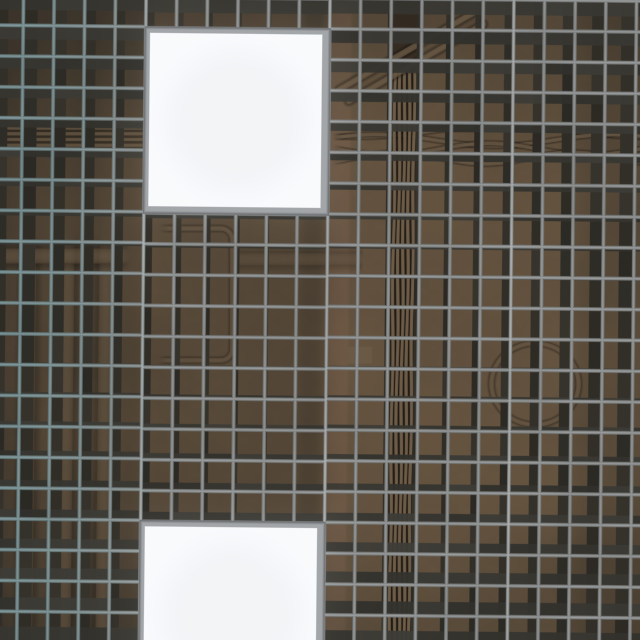
Give the GLSL for this pattern, as a Shadertoy shader.

```glsl
// Open-cell metal ceiling grid with square light panels below dim ducts and cables.

const vec2  PITCH        = vec2(0.0479, 0.0482); // cell size
const vec2  ORIGIN       = vec2(0.2283, 0.0406); // corner of the first panel
const float TILT         = 0.0105;  // small rotation of the grid
const float BLADE_HALF   = 0.062;   // half blade width, in cells
const float BLADE_DEPTH  = 0.048;   // perspective shrink of the far blade edge
const float MODULE_CELLS = 6.0;     // columns per grid module
const float MODULE_SLIP  = 0.07;    // row misalignment between modules
const float PANEL_CELLS  = 6.0;     // panel size
const float PANEL_REPEAT = 16.0;    // rows from one panel to the next
const vec3  BROWN        = vec3(0.38, 0.315, 0.24);
const vec3  DARK_BROWN   = vec3(0.235, 0.205, 0.165);
const vec3  PIPE_TINT    = vec3(0.42, 0.355, 0.275);
const vec3  WALL_SIDE    = vec3(0.19, 0.18, 0.155);
const vec3  WALL_CROSS   = vec3(0.215, 0.21, 0.19);
const vec3  BLADE_EDGE   = vec3(0.43, 0.44, 0.435);
const vec3  BLADE_CORE   = vec3(0.61, 0.62, 0.62);
const vec3  PANEL_WHITE  = vec3(0.95, 0.955, 0.965);

float hash(vec2 p) { return fract(sin(dot(p, vec2(127.1, 311.7))) * 43758.5453); }

float noise(vec2 p) {
    vec2 i = floor(p), f = fract(p);
    f = f * f * (3.0 - 2.0 * f);
    return mix(mix(hash(i), hash(i + vec2(1, 0)), f.x),
               mix(hash(i + vec2(0, 1)), hash(i + vec2(1, 1)), f.x), f.y);
}

float band(float x, float lo, float hi, float soft) {
    return smoothstep(lo - soft, lo + soft, x) * (1.0 - smoothstep(hi - soft, hi + soft, x));
}

float boxDistance(vec2 p, vec2 halfSize) {
    vec2 d = abs(p) - halfSize;
    return length(max(d, 0.0)) + min(max(d.x, d.y), 0.0);
}

float segmentDistance(vec2 p, vec2 a, vec2 b) {
    vec2 pa = p - a, ba = b - a;
    return length(pa - ba * clamp(dot(pa, ba) / dot(ba, ba), 0.0, 1.0));
}

// Rounded pipe with a soft shadow; d is the distance from its axis.
vec3 addPipe(vec3 base, float d, float radius, float amount, float aa) {
    float t = abs(d) / radius;
    base *= 1.0 - 0.35 * amount * (1.0 - smoothstep(1.0, 2.2, t));
    vec3 tone = PIPE_TINT * (0.62 + 0.4 * sqrt(max(1.0 - t * t, 0.0)));
    return mix(base, tone, amount * (1.0 - smoothstep(radius - aa, radius + aa, abs(d))));
}

vec2 toCells(vec2 p) {
    return (p + TILT * vec2(p.y, -p.x) - ORIGIN) / PITCH;
}

// Ceiling void: slabs, ducts, cables and stains.
vec3 plenum(vec2 p, float aa) {
    float u = p.x + TILT * p.y;
    float lit = 0.72 + 0.3 * band(u, 0.52, 0.9, 0.03) - 0.3 * (1.0 - smoothstep(0.2, 0.25, u));
    lit -= 0.35 * (1.0 - smoothstep(0.0, 0.28, p.y)) + 0.22 * smoothstep(0.72, 1.0, p.y);
    lit += 0.4 * (noise(vec2(u * 22.0, p.y * 3.0)) - 0.5) * (1.0 - smoothstep(0.22, 0.26, u));
    lit += 0.22 * (noise(p * 9.0) - 0.5) + 0.05 * (noise(p * 90.0) - 0.5);
    lit -= 0.25 * band(u, 0.475, 0.51, 0.012);
    vec3 col = mix(DARK_BROWN, BROWN, clamp(lit, 0.0, 1.1));
    col += vec3(0.035, 0.02, 0.02) * band(u, 0.515, 0.55, 0.004);

    // Vertical ducts and a cross beam on the left
    for (int i = 0; i < 3; i++) {
        float x = 0.05 + 0.06 * float(i);
        col = addPipe(col, u - x, 0.011, 0.55 * smoothstep(0.36, 0.4, p.y), aa);
    }
    col = addPipe(col, p.y - 0.4, 0.012, 0.6 * (1.0 - smoothstep(0.19, 0.21, u)), aa);
    col = addPipe(col, p.y - 0.405, 0.01, 0.4 * band(u, 0.37, 0.57, 0.004), aa);

    // Horizontal cable runs, sagging on the right
    for (int i = 0; i < 4; i++) {
        float k = float(i);
        col = addPipe(col, p.y - 0.2 - 0.009 * k, 0.003, 0.7 * (1.0 - smoothstep(0.22, 0.24, u)), aa);
        float sag = 0.205 + 0.014 * k + 0.009 * sin(p.x * (14.0 + 3.0 * k) + k);
        col = addPipe(col, p.y - sag, 0.0033, 0.75 * smoothstep(0.52, 0.54, u), aa);
    }

    // Vertical cable bundle
    col *= 1.0 - 0.4 * band(u, 0.612, 0.656, 0.003);
    for (int i = 0; i < 5; i++) {
        float x = 0.619 + 0.0075 * float(i) + 0.001 * sin(p.y * 25.0 + float(i));
        col = addPipe(col, u - x, 0.0029, smoothstep(0.1, 0.12, p.y), aa);
    }

    // Slanted conduits, bent pipe, coil and junction box
    for (int i = 0; i < 2; i++) {
        vec2 shift = vec2(0.015, 0.018) * float(i);
        col = addPipe(col, segmentDistance(p, vec2(0.53, 0.14) + shift, vec2(0.74, 0.02) + shift), 0.005, 0.8, aa);
    }
    float bend = abs(boxDistance(p - vec2(0.29, 0.46), vec2(0.055, 0.085)) - 0.018);
    col = addPipe(col, bend, 0.004, 0.6 * smoothstep(0.25, 0.27, u), aa);
    float coil = length((p - vec2(0.836, 0.6)) * vec2(1.0, 1.07)) - 0.068;
    col = addPipe(col, coil, 0.004, 0.7, aa);
    float junction = boxDistance(p - vec2(0.562, 0.555), vec2(0.019, 0.013));
    return mix(col, PIPE_TINT, 0.8 * (1.0 - smoothstep(-aa, aa, junction)));
}

void mainImage(out vec4 fragColor, in vec2 fragCoord) {
    vec2 p = fragCoord / iResolution.xy;
    p.y = 1.0 - p.y;
    float aa = 0.8 / iResolution.y, cellAa = aa / PITCH.x;
    vec2 cells = toCells(p), center = toCells(vec2(0.5));
    float module = floor(cells.x / MODULE_CELLS);
    vec2 grid = cells;
    grid.y += MODULE_SLIP * (hash(vec2(module, 4.0)) - 0.5);

    // Blade walls lean toward the vanishing point
    vec2 outer = floor(grid) + step(center, grid);
    vec2 reach = abs(grid - center) - abs(outer - center) * (1.0 - BLADE_DEPTH);
    vec2 wall = smoothstep(-cellAa, cellAa, reach);
    float wear = 0.88 + 0.24 * hash(floor(grid));
    vec3 col = plenum(p, aa);
    col = mix(col, WALL_SIDE * wear, wall.x);
    col = mix(col, WALL_CROSS * wear, wall.y * 0.95);

    // Blade faces, with module seams and a cool tint on the left
    vec2 d = abs(grid - round(grid));
    vec2 blade = 1.0 - smoothstep(BLADE_HALF - cellAa, BLADE_HALF + cellAa, d);
    vec2 core = 1.0 - smoothstep(0.0, BLADE_HALF, d);
    float tone = 0.85 * max(core.x * 0.85, core.y) + 0.25 * (noise(grid * 0.7) - 0.5);
    vec3 metal = mix(BLADE_EDGE, BLADE_CORE, clamp(tone, 0.0, 1.0));
    metal *= mix(vec3(0.84, 0.98, 1.0), vec3(1.0), smoothstep(0.0, 0.3, p.x));
    float seam = abs(cells.x - MODULE_CELLS * round(cells.x / MODULE_CELLS));
    metal *= 1.0 + 0.15 * (1.0 - smoothstep(0.02, 0.07, seam));
    col = mix(col, metal, max(blade.x, blade.y));

    // Light panels: metal frame around a bright diffuser
    vec2 local = vec2(cells.x, mod(cells.y + 1.0, PANEL_REPEAT) - 1.0) - 0.5 * PANEL_CELLS;
    float frame = boxDistance(local, vec2(0.5 * PANEL_CELLS + 0.04));
    float diffuser = boxDistance(local + vec2(0.05, 0.02), vec2(2.81));
    vec3 frameTone = mix(vec3(0.64, 0.65, 0.66), vec3(0.43, 0.44, 0.45), smoothstep(-0.12, 0.0, frame));
    col += 0.035 * exp(-max(frame, 0.0) * 1.5);
    col = mix(col, frameTone, 1.0 - smoothstep(-cellAa, cellAa, frame));
    vec3 glow = PANEL_WHITE + 0.025 * smoothstep(1.5, 3.0, length(local));
    col = mix(col, glow, 1.0 - smoothstep(-cellAa, cellAa, diffuser));
    fragColor = vec4(clamp(col, 0.0, 1.0), 1.0);
}
```
